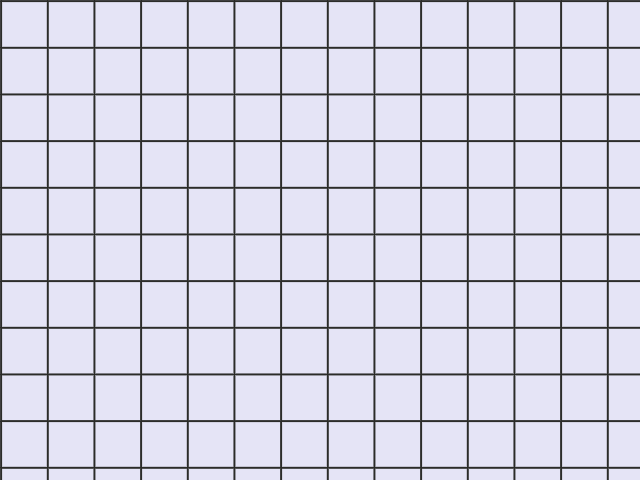
Write a WebGL 1 fragment shader that draws this pattern.

```glsl
precision highp float;

// Plain square grid: thin charcoal rules on pale lavender.
// The canvas is folded into square cells counted from the top left corner,
// and each axis draws one antialiased line per cell.

uniform vec2 u_resolution;

// Coverage of the vertical (x) and horizontal (y) rules; all sizes in cells.
vec2 ruleCoverage(vec2 cell, float center, float halfWidth, float blur) {
  vec2 dist = abs(fract(cell - center + 0.5) - 0.5);
  return 1.0 - smoothstep(halfWidth - blur, halfWidth + blur, dist);
}

void main() {
  // Cell side as a fraction of the canvas height.
  float pitch = 7.0 / 72.0;
  vec2 fromTopLeft = vec2(gl_FragCoord.x, u_resolution.y - gl_FragCoord.y);
  vec2 cell = fromTopLeft / (u_resolution.y * pitch);

  // Edge softness of about two thirds of a pixel, measured in cells.
  float blur = 0.65 / (u_resolution.y * pitch);
  vec2 rules = ruleCoverage(cell, 0.0238, 0.0212, blur);

  vec3 paper = vec3(0.898, 0.894, 0.965);
  vec3 ink = vec3(0.17, 0.17, 0.16);
  gl_FragColor = vec4(mix(paper, ink, max(rules.x, rules.y)), 1.0);
}
```
